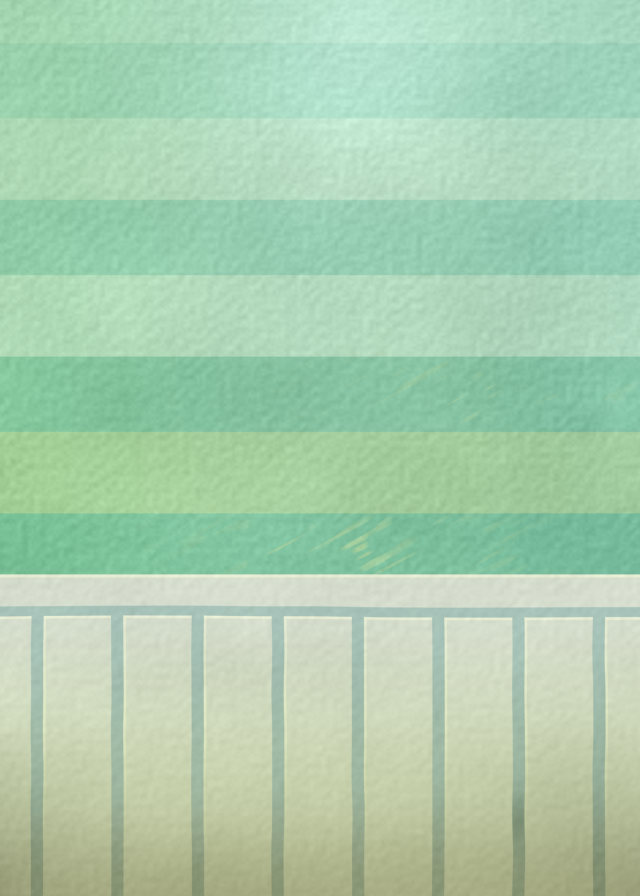
Write a Shadertoy shader that draws this background.

```glsl
// A weathered mint wall with broad horizontal stripes above pale wainscoting.
// Stripes and planks are repeated bands; value noise adds plaster grain,
// blotches and scratches over soft vertical gradients.

float hash(vec2 p) {
    return fract(sin(dot(p, vec2(127.1, 311.7))) * 43758.5453);
}

float noise(vec2 p) {
    vec2 i = floor(p), f = fract(p);
    f = f * f * (3.0 - 2.0 * f);
    return mix(mix(hash(i), hash(i + vec2(1, 0)), f.x),
               mix(hash(i + vec2(0, 1)), hash(i + vec2(1, 1)), f.x), f.y);
}

float fbm(vec2 p) {
    float sum = 0.0, amplitude = 0.5;
    for (int i = 0; i < 5; i++) {
        sum += amplitude * noise(p);
        p = mat2(1.6, 1.2, -1.2, 1.6) * p + 7.3;
        amplitude *= 0.5;
    }
    return sum;
}

// Soft-edged interval: 1 between a and b.
float band(float x, float a, float b, float soft) {
    return smoothstep(a - soft, a + soft, x) - smoothstep(b - soft, b + soft, x);
}

// Elliptical falloff around a centre.
float glow(vec2 p, vec2 centre, vec2 size) {
    vec2 d = (p - centre) / size;
    return exp(-dot(d, d));
}

vec3 stripedWall(vec2 uv, vec2 p, float depth, float soft) {
    vec3 lightMint = mix(vec3(0.67, 0.85, 0.74), vec3(0.70, 0.85, 0.74), smoothstep(0.0, 0.2, depth));
    lightMint = mix(lightMint, vec3(0.65, 0.81, 0.62), smoothstep(0.40, 0.49, depth));
    vec3 deepMint = mix(vec3(0.62, 0.82, 0.71), vec3(0.58, 0.80, 0.69), smoothstep(0.08, 0.27, depth));
    deepMint = mix(deepMint, vec3(0.53, 0.77, 0.64), smoothstep(0.28, 0.42, depth));
    deepMint = mix(deepMint, vec3(0.49, 0.755, 0.62), smoothstep(0.46, 0.60, depth));

    float phase = mod(depth - 0.048, 0.175);
    float stripe = band(phase, 0.0, 0.084, soft) + smoothstep(0.175 - soft, 0.175 + soft, phase);
    vec3 col = mix(lightMint, deepMint, stripe);

    // Pale light near the top, warm green along the left side.
    col += vec3(0.07, 0.06, 0.09) * glow(uv, vec2(0.57, 0.94), vec2(0.24, 0.16));
    col += vec3(-0.02, 0.0, -0.035) * smoothstep(0.5, 0.0, uv.x);
    col += vec3(-0.015, -0.005, 0.01) * smoothstep(0.6, 1.0, uv.x);
    col += 0.09 * (fbm(p * vec2(7.0, 9.0)) - 0.48);

    // Yellowed diagonal scratches and a dark stain.
    vec2 along = mat2(0.88, -0.47, 0.47, 0.88) * p;
    float scratches = smoothstep(0.64, 0.84, noise(along * vec2(24.0, 210.0)))
                    * smoothstep(0.35, 0.65, noise(p * 38.0));
    float worn = glow(uv, vec2(0.57, 0.39), vec2(0.22, 0.035))
               + 0.55 * glow(uv, vec2(0.73, 0.56), vec2(0.24, 0.045));
    col = mix(col, vec3(0.73, 0.84, 0.62), 0.65 * scratches * worn);
    col -= 0.06 * glow(uv, vec2(0.91, 0.53), vec2(0.03, 0.022)) * noise(p * 55.0);
    return col;
}

vec3 wainscot(vec2 uv, vec2 p, float depth, float soft) {
    vec3 paint = mix(vec3(0.84, 0.87, 0.81), vec3(0.82, 0.86, 0.75), smoothstep(0.67, 0.80, depth));
    paint = mix(paint, vec3(0.76, 0.80, 0.65), smoothstep(0.77, 0.90, depth));
    paint = mix(paint, vec3(0.66, 0.68, 0.52), smoothstep(0.87, 1.01, depth));
    vec3 groove = mix(vec3(0.66, 0.77, 0.73), vec3(0.62, 0.72, 0.64), smoothstep(0.69, 0.86, depth));
    groove = mix(groove, vec3(0.54, 0.59, 0.46), smoothstep(0.84, 1.0, depth));
    vec3 cream = paint + vec3(0.07, 0.065, 0.025);

    // Slightly bowed shadow beneath the rail, then evenly spaced grooves.
    float bow = 0.0012 * sin(uv.x * 6.0) + 0.001 * (noise(p * 14.0) - 0.5);
    float railShadow = band(depth + bow, 0.677, 0.688, soft);
    float wobble = 0.0016 * (noise(vec2(floor(uv.x * 8.0), depth * 22.0)) - 0.5);
    float x = mod(uv.x - 0.058 + 0.0627 + wobble, 0.1254) - 0.0627;
    float below = smoothstep(0.682 - soft, 0.682 + soft, depth + bow);
    float gap = band(x, -0.0095, 0.0095, soft * 1.4) * below;

    // Cream bevels on the rail, plank tops and right groove edges.
    float bevel = band(depth, 0.641, 0.6445, soft);
    bevel += band(depth + bow, 0.688, 0.691, soft);
    bevel += 0.8 * band(x, 0.0095, 0.0135, soft * 1.4) * below * smoothstep(0.98, 0.78, depth);
    vec3 col = mix(paint, cream, min(bevel, 1.0));
    col = mix(col, groove, max(railShadow, gap));

    col += 0.07 * (fbm(p * 8.0 + 20.0) - 0.48);
    float lowerEdge = smoothstep(0.76, 1.0, depth);
    col -= vec3(0.07, 0.07, 0.06) * lowerEdge * pow(abs(uv.x * 2.0 - 1.0), 3.0);
    col -= 0.08 * gap * glow(uv, vec2(0.81, 0.085), vec2(0.02, 0.025));
    return col;
}

void mainImage(out vec4 fragColor, in vec2 fragCoord) {
    vec2 uv = fragCoord / iResolution.xy;
    vec2 p = fragCoord / iResolution.y;
    float depth = 1.0 - uv.y;
    float soft = 0.8 / iResolution.y;

    float panel = smoothstep(0.641 - soft, 0.641 + soft, depth);
    vec3 col = mix(stripedWall(uv, p, depth, soft), wainscot(uv, p, depth, soft), panel);

    // Plaster relief: difference of two offset samples, plus fine grain.
    vec2 g = p * 150.0;
    float relief = noise(g) - noise(g + vec2(0.6, -0.6));
    float grain = noise(p * 330.0) - 0.5;
    col += (0.045 * relief + 0.028 * grain) * mix(1.0, 0.6, panel);
    fragColor = vec4(clamp(col, 0.0, 1.0), 1.0);
}
```
